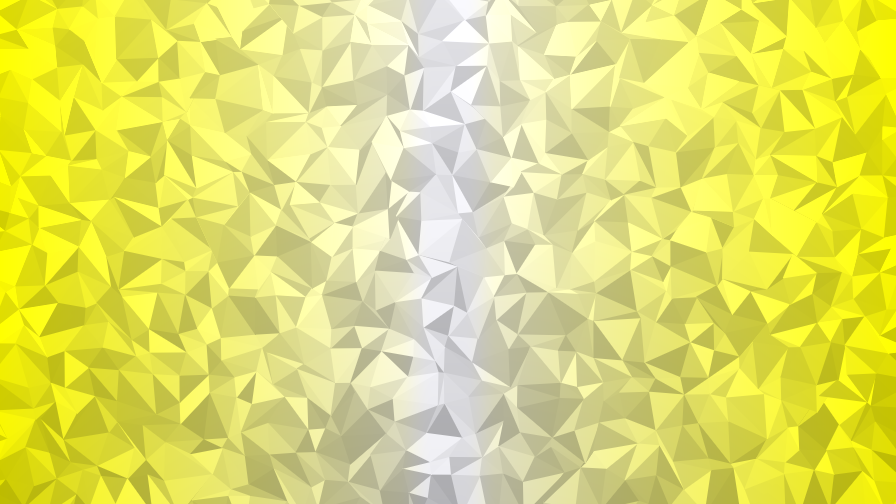
Write a Shadertoy shader that draws this background.

```glsl
// Low-poly mosaic of crumpled facets: silver down the middle, yellow at the sides.
// A jittered grid is split into triangles, painted in a fixed order with soft edges.
// Each facet has a hashed shade; smooth gradients set the tint and the light.

#define ROWS 20.0          // grid cells per canvas height
#define JITTER 0.96        // vertex displacement, in cells (at most 1)
#define CONTRAST 0.29      // spread of facet shades
#define LIGHT_BOTTOM 0.81  // mean light at the bottom
#define LIGHT_TOP 0.94     // mean light at the top
#define EDGE_GLOW 0.06     // extra light towards the sides
#define CORE_WIDTH 0.11    // half width of the silver band, 1 = side edge
#define YELLOW vec3(1.0, 0.99, 0.0)
#define CREAM vec3(1.0, 0.995, 0.97)
#define SILVER vec3(0.98, 0.98, 1.0)

// Integer hash: two random values in 0..1 for a cell and a channel
vec2 hash2(vec2 cell, float channel) {
    uvec3 v = uvec3(ivec3(vec3(cell, channel)) + 64);
    v = v * 1664525u + 1013904223u;
    v.x += v.y * v.z; v.y += v.z * v.x; v.z += v.x * v.y;
    v ^= v >> 16u;
    v.x += v.y * v.z; v.y += v.z * v.x; v.z += v.x * v.y;
    return vec2(v.xy >> 8u) / 16777216.0;
}

vec2 gridVertex(vec2 cell) {
    return cell + JITTER * (hash2(cell, 0.0) - 0.5);
}

// Squared distance to an edge, paired with the signed side of its line
vec2 edgeDistance(vec2 p, vec2 a, vec2 b, float winding) {
    vec2 e = b - a, v = p - a;
    vec2 q = v - e * clamp(dot(v, e) / max(dot(e, e), 1e-5), 0.0, 1.0);
    return vec2(dot(q, q), winding * (v.x * e.y - v.y * e.x));
}

// Signed distance to a triangle of either winding, negative inside
float triangleDistance(vec2 p, vec2 a, vec2 b, vec2 c) {
    vec2 ab = b - a, ca = a - c;
    float winding = sign(ab.x * ca.y - ab.y * ca.x);
    vec2 d = min(min(edgeDistance(p, a, b, winding),
                     edgeDistance(p, b, c, winding)),
                 edgeDistance(p, c, a, winding));
    return -sqrt(d.x) * sign(d.y);
}

// Paint one facet over the shade so far; its edge fades over one pixel
void paintFacet(inout float shade, float facetShade, float pixel,
                vec2 p, vec2 a, vec2 b, vec2 c) {
    float coverage = clamp(1.0 - triangleDistance(p, a, b, c) / pixel, 0.0, 1.0);
    shade = mix(shade, facetShade, coverage);
}

// Random facet shade in 0..1 at a point given in cells
float facetMosaic(vec2 p, float pixel) {
    float shade = 0.5;
    vec2 home = floor(p);
    for (int j = -1; j <= 1; j++)
    for (int i = -1; i <= 1; i++) {
        vec2 cell = home + vec2(i, j);
        vec2 a = gridVertex(cell);
        vec2 b = gridVertex(cell + vec2(1, 0));
        vec2 c = gridVertex(cell + vec2(1, 1));
        vec2 d = gridVertex(cell + vec2(0, 1));
        vec2 tones = hash2(cell, 1.0);

        // Choose either diagonal of the cell
        if (hash2(cell, 2.0).x < 0.5) {
            paintFacet(shade, tones.x, pixel, p, a, b, c);
            paintFacet(shade, tones.y, pixel, p, a, c, d);
        } else {
            paintFacet(shade, tones.x, pixel, p, a, b, d);
            paintFacet(shade, tones.y, pixel, p, b, c, d);
        }
    }
    return shade;
}

void mainImage(out vec4 fragColor, in vec2 fragCoord) {
    vec2 uv = fragCoord / iResolution.xy;
    float pixel = ROWS / iResolution.y;
    float shade = facetMosaic(fragCoord * pixel, pixel);

    // Horizontal tint: silver core, cream, then yellow
    float side = abs(2.0 * uv.x - 1.0);
    float core = 1.0 - smoothstep(0.3 * CORE_WIDTH, CORE_WIDTH, side);
    vec3 tint = mix(mix(CREAM, YELLOW, side), SILVER, core);

    // Light from above, a glow at the sides, and the facet shade
    float light = mix(LIGHT_BOTTOM, LIGHT_TOP, uv.y) + EDGE_GLOW * side * side;
    light += CONTRAST * (shade - 0.5);
    fragColor = vec4(clamp(tint * min(light, 1.03), 0.0, 1.0), 1.0);
}
```
